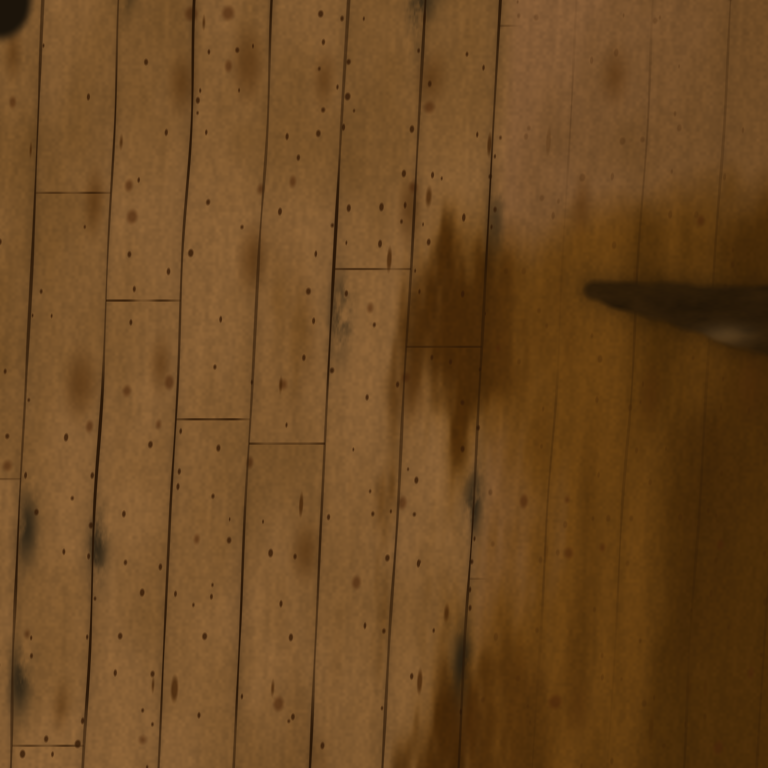
Give the GLSL for this texture, as a WebGL 2 fragment shader.

```glsl
#version 300 es
precision highp float;
// Worn, leaning pine planks with nail holes, knots, stains and a dark iron strap.
uniform vec2 u_resolution;
out vec4 fragColor;

float hash(vec2 p) {
    vec3 q = fract(p.xyx * 0.1031);
    q += dot(q, q.yzx + 33.33);
    return fract((q.x + q.y) * q.z);
}

float noise(vec2 p) {
    vec2 i = floor(p), f = fract(p);
    f = f * f * (3.0 - 2.0 * f);
    return mix(mix(hash(i), hash(i + vec2(1, 0)), f.x),
               mix(hash(i + vec2(0, 1)), hash(i + vec2(1, 1)), f.x), f.y);
}

float fbm(vec2 p) {
    float sum = 0.0, amp = 0.53;
    for (int i = 0; i < 4; i++) {
        sum += amp * noise(p);
        p = p * 2.03 + 17.0;
        amp *= 0.5;
    }
    return sum;
}

// One jittered spot per occupied cell; radius and softness are in cell units.
float spots(vec2 p, float density, float radius, float soft, float seed) {
    vec2 cell = floor(p), id = cell + seed;
    vec2 d = p - cell - 0.3 - 0.4 * vec2(hash(id + 11.0), hash(id + 23.0));
    d.x *= 1.0 + 0.8 * hash(id + 37.0);
    float r = radius * (0.5 + 0.7 * hash(id + 51.0));
    float present = step(hash(id + 5.0), density);
    return present * (1.0 - smoothstep(r - soft, r + soft, length(d)));
}

// Blue-grey bruises that hug the plank seams.
float bruises(float u, float y) {
    float seam = floor(u + 0.5), sum = 0.0, row = floor(y * 6.0);
    for (float k = -1.0; k <= 1.0; k++) {
        vec2 id = vec2(seam + 40.0, row + k + 60.0);
        float at = (row + k + hash(id + 3.0)) / 6.0;
        float side = 0.35 * (hash(id + 9.0) - 0.4);
        vec2 d = vec2((u - seam - side) / 0.14, (y - at) / 0.045);
        sum += step(hash(id), 0.22) * exp(-dot(d, d));
    }
    return sum;
}

void main() {
    vec2 uv = gl_FragCoord.xy / u_resolution;

    // Plank coordinates: u counts planks across, p follows the lean
    float wobble = 0.05 * (noise(vec2(uv.x * 12.0, uv.y * 6.0)) - 0.5);
    float u = (uv.x - 0.012 - 0.044 * uv.y) / (0.0975 + 0.002 * uv.y) + wobble;
    vec2 p = vec2(u * 0.0985, uv.y);
    float plank = floor(u), seam = floor(u + 0.5);
    float along = uv.y / 0.72 + hash(vec2(plank + 20.0, 4.0));
    float tint = hash(vec2(plank + 30.0, floor(along) + 8.0));
    float left = 1.0 - smoothstep(6.0, 6.3, u);

    // Broad light, amber and shadow zones
    float blotch = fbm(vec2(u * 0.9, uv.y * 5.0) + 30.0);
    float streak = fbm(vec2(u * 1.7, uv.y * 3.5) + 70.0);
    float aged = 0.3 * tint + 1.5 * (blotch - 0.55) + 0.45 * smoothstep(0.65, 1.0, uv.y);
    vec3 col = mix(vec3(0.52, 0.365, 0.2), vec3(0.41, 0.275, 0.12), clamp(aged, 0.0, 1.0));
    vec3 rosy = mix(vec3(0.50, 0.345, 0.205), vec3(0.41, 0.275, 0.135), smoothstep(0.68, 0.9, uv.x + 0.3 * (blotch - 0.5)));
    col = mix(col, rosy, 0.85 * (1.0 - left));
    float below = 1.0 - smoothstep(0.67, 0.77, uv.y + 0.14 * (blotch - 0.5));
    float amber = smoothstep(0.46, 0.72, uv.x + 0.5 * (streak - 0.5)) * below;
    col = mix(col, vec3(0.39, 0.24, 0.06), 0.94 * amber);
    float dusk = smoothstep(0.7, 0.93, uv.x + 0.35 * (streak - 0.5) - 0.12 * uv.y) * below;
    col = mix(col, vec3(0.285, 0.17, 0.033), dusk);
    col = mix(col, vec3(0.22, 0.12, 0.02), 0.5 * smoothstep(0.88, 1.05, uv.x + 0.3 * (blotch - 0.5)) * below);
    float band = exp(-pow((uv.x - 0.58) / 0.13, 2.0)) * below;
    col = mix(col, vec3(0.25, 0.135, 0.02), 0.85 * band * smoothstep(0.47, 0.7, streak));

    // Grain and fine speckle
    col *= 1.0 + 0.06 * (noise(vec2(u * 14.0, uv.y * 6.0)) - 0.5);
    col *= 1.0 + 0.07 * (noise(p * vec2(190.0, 90.0)) - 0.5);
    col *= 1.0 + 0.08 * (noise(uv * 230.0) - 0.5);

    // Soft knots, bruises, dark splits and nail holes
    col = mix(col, vec3(0.29, 0.16, 0.035), 0.55 * spots(p * vec2(9.0, 5.0) + 3.0, 0.3, 0.16, 0.16, 90.0));
    col = mix(col, vec3(0.27, 0.13, 0.035), 0.55 * spots(p * 19.0, 0.08, 0.14, 0.09, 130.0));
    float bruise = bruises(u, uv.y) * left * smoothstep(0.2, 0.6, fbm(p * vec2(60.0, 25.0)));
    col = mix(col, vec3(0.15, 0.12, 0.07), 0.85 * min(bruise, 1.0));
    float split = spots(p * vec2(40.0, 13.0), 0.05, 0.17, 0.09, 170.0);
    col = mix(col, vec3(0.24, 0.12, 0.02), 0.7 * split * mix(0.3, 1.0, left));
    float holes = max(spots(p * vec2(26.0, 20.0), 0.26, 0.085, 0.045, 210.0),
                      spots(p * vec2(44.0, 34.0) + 0.4, 0.09, 0.12, 0.08, 260.0));
    col = mix(col, vec3(0.2, 0.1, 0.025), 0.8 * holes * mix(0.3, 1.0, left));

    // Long seams of uneven weight and butt joints, faint on the right
    float wear = smoothstep(0.2, 0.8, noise(vec2(seam * 7.0 + 50.0, uv.y * 7.0)));
    float strength = seam > 6.5 ? 0.06 + 0.16 * wear : 0.5 + 0.45 * wear;
    float gap = abs(u - seam) * 0.0985;
    float width = 0.0005 + 0.0013 * noise(vec2(seam * 5.0 + 90.0, uv.y * 14.0));
    col *= 1.0 - 0.2 * strength * exp(-gap / 0.006);
    col = mix(col, vec3(0.15, 0.08, 0.02), strength * (1.0 - smoothstep(width - 0.0008, width + 0.0014, gap)));
    float joint = abs(fract(along + 0.5) - 0.5) * 0.72;
    float jointInk = (1.0 - smoothstep(0.0003, 0.0025, joint)) * left;
    col = mix(col, vec3(0.17, 0.09, 0.02), jointInk * (0.15 + 0.7 * noise(vec2(u * 4.0, plank + 50.0))));

    // Tapered iron strap with a dull worn edge, and a dark corner fitting
    float t = clamp((uv.x - 0.775) / 0.225, 0.0, 1.0);
    float strap = length(uv - vec2(max(uv.x, 0.775) * step(0.775, uv.x) + 0.775 * step(uv.x, 0.775), 0.621 - 0.04 * t));
    strap -= 0.013 + 0.033 * t + 0.006 * (noise(uv * 45.0) - 0.5);
    col *= 1.0 - 0.25 * exp(-max(strap, 0.0) / 0.014);
    vec3 iron = vec3(0.16, 0.10, 0.03) * (0.75 + 0.5 * fbm(uv * vec2(35.0, 70.0)));
    vec2 worn = (uv - vec2(0.945, 0.564)) / vec2(0.035, 0.014);
    iron += vec3(0.15, 0.12, 0.08) * exp(-dot(worn, worn));
    col = mix(col, iron, 1.0 - smoothstep(-0.006, 0.004, strap));
    float corner = length((uv - vec2(0.0, 1.0)) * vec2(1.0, 0.8)) - 0.042;
    col = mix(col, vec3(0.11, 0.08, 0.04), 1.0 - smoothstep(-0.01, 0.006, corner));

    fragColor = vec4(col, 1.0);
}
```
